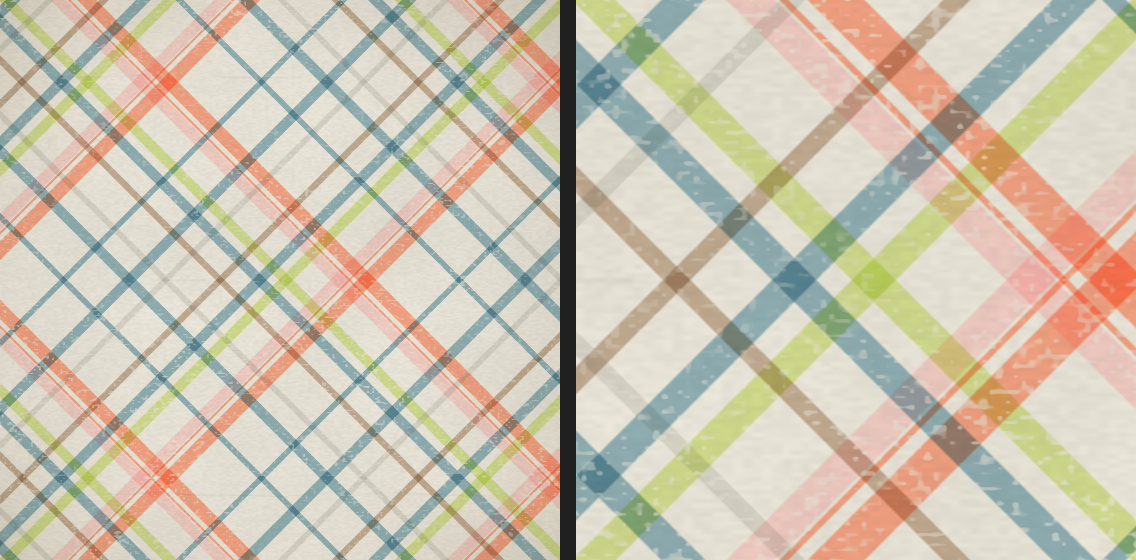
Left: the whole. Right: its middle third, enlarged.
This pattern is drawn by a three.js fragment shader. Its source:

```glsl
// Diagonal plaid printed on worn cream paper: one sequence of translucent
// stripes runs along both diagonals, two repeats per canvas width, and the
// inks multiply where they cross. Noise adds weave, flecks, creases and stains.
varying vec2 vUv;

float hash(vec2 p) {
  vec3 q = fract(vec3(p.xyx) * 0.1031);
  q += dot(q, q.yzx + 33.33);
  return fract((q.x + q.y) * q.z);
}

float noise(vec2 p) {
  vec2 cell = floor(p), f = fract(p);
  f = f * f * (3.0 - 2.0 * f);
  return mix(mix(hash(cell), hash(cell + vec2(1.0, 0.0)), f.x),
             mix(hash(cell + vec2(0.0, 1.0)), hash(cell + 1.0), f.x), f.y);
}

float fbm(vec2 p) {
  float sum = 0.0, amplitude = 0.5;
  for (int i = 0; i < 4; i++) {
    sum += amplitude * noise(p);
    p = p * 2.03 + 17.0;
    amplitude *= 0.5;
  }
  return sum;
}

// Ink filter of one repeating stripe; centre and width are parts of a repeat.
vec3 stripe(float t, float centre, float width, vec3 tint) {
  float d = abs(fract(t - centre + 0.5) - 0.5);
  float cover = 1.0 - smoothstep(-0.002, 0.002, d - 0.5 * width);
  return mix(vec3(1.0), tint, cover);
}

// The full stripe sequence along one diagonal.
vec3 stripes(float t) {
  vec3 blue = vec3(0.61, 0.755, 0.815);
  vec3 orange = vec3(1.03, 0.70, 0.59);
  vec3 ink = stripe(t, -0.547, 0.020, blue);
  ink *= stripe(t, -0.381, 0.037, blue);
  ink *= stripe(t, -0.289, 0.021, vec3(0.91, 0.915, 0.905));
  ink *= stripe(t, -0.151, 0.023, vec3(0.82, 0.74, 0.66));
  ink *= stripe(t, -0.052, 0.037, blue);
  ink *= stripe(t, 0.015, 0.037, vec3(0.885, 0.945, 0.64));
  ink *= stripe(t, 0.147, 0.041, vec3(1.02, 0.88, 0.885));
  ink *= stripe(t, 0.175, 0.0075, orange);
  ink *= stripe(t, 0.219, 0.048, orange);
  return ink;
}

// A faint, broken horizontal fold.
float crease(vec2 uv, float height) {
  float d = abs(uv.y - height - 0.012 * (noise(uv * 14.0) - 0.5));
  return (1.0 - smoothstep(0.0, 0.003, d)) * smoothstep(0.45, 0.75, noise(uv * vec2(9.0, 3.0) + height * 50.0));
}

void main() {
  vec2 p = vUv - 0.5;

  // Printed plaid, mirrored about the horizontal centre line
  vec3 ink = stripes((p.x + p.y) * 1.41421) * stripes((p.x - p.y) * 1.41421);

  // Flecks where the ink has worn off, stronger in patches
  float patches = smoothstep(0.3, 0.7, fbm(vUv * 6.0));
  float flecks = smoothstep(0.62, 0.9, noise(vUv * vec2(210.0, 330.0)));
  ink = mix(ink, vec3(1.0), flecks * (0.2 + 0.35 * patches));

  // Paper with weave, mottling, folds and darkened corners
  vec3 paper = vec3(0.89, 0.873, 0.826);
  paper *= 1.0 + 0.045 * (noise(vUv * vec2(170.0, 380.0) + 71.0) - 0.5);
  paper *= 1.0 + 0.07 * (fbm(vUv * 7.0 + 31.0) - 0.47);
  float folds = crease(vUv, 0.498) + crease(vUv, 0.862) + crease(vUv, 0.115);
  paper *= 1.0 - 0.035 * folds;
  float edge = 2.0 * dot(p, p);
  paper *= 1.0 - edge * edge * vec3(0.10, 0.11, 0.14);

  gl_FragColor = vec4(clamp(paper * ink, 0.0, 1.0), 1.0);
}
```
